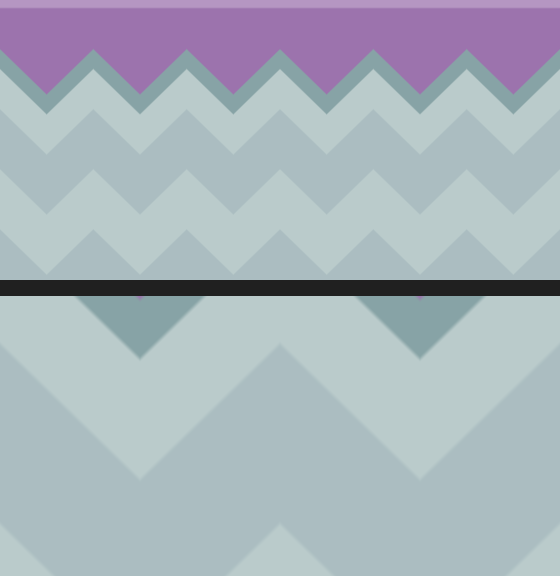
Top, the full canvas; bottom, a detail of the centre.
Reproduce this pattern procedurally as a WebGL 2 fragment shader.

```glsl
#version 300 es
precision highp float;

uniform vec2 u_resolution;
out vec4 fragColor;

// Lengths are fractions of the canvas height, measured from the top
#define REPEATS 6.0
#define ZIGZAG_HEIGHT 0.162
#define PURPLE_EDGE 0.1755
#define TEAL_WIDTH 0.071
#define STRIPE_WIDTH 0.2145
#define TOP_STRIP 0.0286
#define SOFTNESS 0.0045

const vec3 LILAC = vec3(0.71, 0.59, 0.76);
const vec3 PURPLE = vec3(0.61, 0.45, 0.68);
const vec3 TEAL = vec3(0.53, 0.64, 0.65);
const vec3 PALE_GREY = vec3(0.73, 0.797, 0.797);
const vec3 BLUE_GREY = vec3(0.67, 0.743, 0.757);

// 0 at each peak, 1 at each valley
float zigzag(float x) {
    return 1.0 - abs(2.0 * fract(x) - 1.0);
}

// Soft step from 0 to 1 as value passes edge
float softStep(float edge, float value, float blur) {
    return smoothstep(edge - blur, edge + blur, value);
}

void main() {
    vec2 uv = gl_FragCoord.xy / u_resolution;
    float blur = max(SOFTNESS, 0.75 / u_resolution.y);
    float fromTop = 1.0 - uv.y;
    float depth = fromTop - ZIGZAG_HEIGHT * zigzag(uv.x * REPEATS) - PURPLE_EDGE;

    // Alternating chevron stripes
    float stripeWave = abs(mod(depth / STRIPE_WIDTH + 0.5, 2.0) - 1.0);
    float stripe = softStep(0.5, stripeWave, blur / STRIPE_WIDTH);
    vec3 color = mix(PALE_GREY, BLUE_GREY, stripe);

    // Teal border, then the purple field above it
    color = mix(TEAL, color, softStep(TEAL_WIDTH, depth, blur));
    color = mix(PURPLE, color, softStep(0.0, depth, blur));

    // Straight strip along the top
    color = mix(LILAC, color, softStep(TOP_STRIP, fromTop, blur));

    fragColor = vec4(color, 1.0);
}
```
